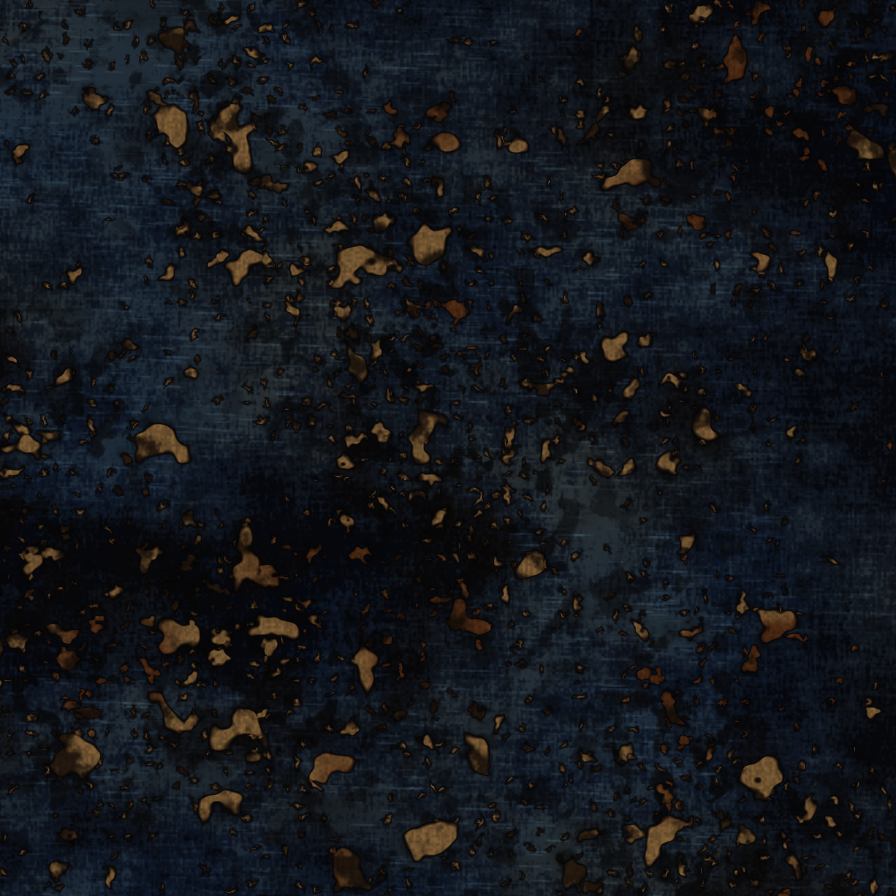
A Shadertoy shader for this texture:

```glsl
#define DEEP vec3(0.022, 0.029, 0.050)
#define NAVY vec3(0.058, 0.086, 0.132)
#define SLATE vec3(0.138, 0.180, 0.212)
#define SOOT vec3(0.020, 0.018, 0.020)
#define UMBER vec3(0.120, 0.075, 0.045)
#define RUST vec3(0.230, 0.105, 0.040)
#define TAN vec3(0.430, 0.320, 0.185)
#define CHIP_COVER 0.62
#define STREAK_GAIN 0.55
#define GRAIN_GAIN 0.60

float hash(vec2 p) {
    vec3 q = fract(p.xyx * 0.1031);
    q += dot(q, q.yzx + 33.33);
    return fract((q.x + q.y) * q.z);
}

float noise(vec2 p) {
    vec2 i = floor(p), f = fract(p);
    f = f * f * (3.0 - 2.0 * f);
    return mix(mix(hash(i), hash(i + vec2(1, 0)), f.x),
               mix(hash(i + vec2(0, 1)), hash(i + vec2(1, 1)), f.x), f.y);
}

float fbm(vec2 p) {
    float sum = 0.0, amp = 0.5;
    for (int i = 0; i < 5; i++) {
        sum += amp * noise(p);
        p = mat2(1.6, 1.2, -1.2, 1.6) * p + 17.3;
        amp *= 0.5;
    }
    return sum / 0.97;
}

// Where wear gathers: 0 in sound paint, 1 in battered areas
float wear(vec2 p) {
    return smoothstep(0.25, 0.8, noise(p * 4.0 + 41.0) * 0.7 + noise(p * 9.0 + 7.0) * 0.3);
}

// Signed distance to scattered, ragged flakes
float flakes(vec2 p, float cells, float size, float seed) {
    vec2 k = p * 0.75 / size + seed;
    vec2 w = p + size * 1.3 * (vec2(noise(k), noise(k + 31.7)) - 0.5)
               + size * 0.6 * (vec2(noise(k * 2.7), noise(k * 2.7 + 53.1)) - 0.5);
    vec2 cell = floor(p * cells);
    float d = 1.0;
    for (int y = -1; y <= 1; y++)
    for (int x = -1; x <= 1; x++) {
        vec2 id = cell + vec2(x, y);
        vec2 key = id + seed;
        vec2 centre = (id + 0.15 + 0.7 * vec2(hash(key + 11.3), hash(key + 27.9))) / cells;
        if (hash(key + 3.7) > CHIP_COVER * (0.12 + wear(centre))) continue;
        float turn = 6.2832 * hash(key + 61.1);
        float radius = size * mix(0.4, 1.0, hash(key + 83.5));
        vec2 q = mat2(cos(turn), sin(turn), -sin(turn), cos(turn)) * (w - centre);
        d = min(d, length(q * vec2(0.85, 1.5)) - radius);
    }
    return d;
}

// Short, thin horizontal scratches
float scratches(vec2 p, vec2 cells, float seed) {
    p.y += 0.025 * p.x;
    float row = floor(p.y * cells.y);
    float x = p.x * cells.x + 9.0 * hash(vec2(row, seed));
    float h = hash(vec2(floor(x), row + seed));
    float len = mix(0.25, 0.5, hash(vec2(row + seed, floor(x) + 5.0)));
    float along = 1.0 - smoothstep(len * 0.5, len, abs(fract(x) - 0.5));
    float across = 1.0 - smoothstep(0.1, 0.5, abs(fract(p.y * cells.y) - 0.5));
    return along * across * smoothstep(0.78, 1.0, h);
}

void mainImage(out vec4 fragColor, in vec2 fragCoord) {
    vec2 uv = fragCoord / iResolution.y;
    float worn = wear(uv);

    // Painted cloth: broad patches, vertical fibres, brushed rows, fine grain
    float patches = fbm(uv * vec2(3.0, 5.5) + 3.0);
    float mottle = fbm(uv * 24.0 + 60.0);
    float fibre = noise(uv * vec2(400.0, 80.0));
    float brushed = noise(uv * vec2(28.0, 300.0) + 90.0);
    float grain = noise(uv * 330.0 + 15.0);
    float tone = 0.53 + 1.7 * (patches - 0.5) + 0.65 * (mottle - 0.5) - 0.16 * worn
               + GRAIN_GAIN * (0.5 * fibre + 0.4 * brushed + 0.6 * grain - 0.75);
    vec3 col = mix(DEEP, NAVY, smoothstep(0.05, 0.5, tone));
    col = mix(col, SLATE, smoothstep(0.45, 0.95, tone));
    float hue = noise(uv * 6.0 + 22.0) - 0.5;
    col *= 1.0 + hue * vec3(-0.35, -0.05, 0.25);

    // Pale scratches
    float scratch = scratches(uv, vec2(20.0, 240.0), 4.0)
                  + 0.7 * scratches(uv + 0.37, vec2(32.0, 310.0), 71.0);
    col += STREAK_GAIN * scratch * vec3(0.11, 0.155, 0.18) * smoothstep(0.3, 0.65, patches);

    // Black grime and pitting in battered areas
    float pits = smoothstep(0.54, 0.68, fbm(uv * 46.0 + 130.0));
    col = mix(col, SOOT, pits * (0.25 + 0.5 * worn));
    float grime = smoothstep(0.5, 0.75, fbm(uv * 13.0 + 200.0)) * worn;
    col = mix(col, mix(SOOT, UMBER, 0.35 * grain), 0.75 * grime);

    // Chips in three sizes, with soft soot around each
    float large = flakes(uv, 9.0, 0.025, 5.0);
    float medium = flakes(uv, 22.0, 0.0105, 140.0);
    float small = flakes(uv, 52.0, 0.0044, 310.0);
    float d = min(large, min(medium, small));
    float halo = exp(-max(min(large, medium), 0.0) / 0.009);
    col = mix(col, SOOT, 0.6 * halo * smoothstep(0.3, 0.65, mottle));
    col = mix(col, SOOT, 0.8 * (1.0 - smoothstep(0.001, 0.0045, d)));

    // Bare material: tan heart, umber edge, rusty and sooty stains
    float stain = fbm(uv * 30.0 + 250.0);
    vec3 bare = mix(UMBER, TAN, smoothstep(0.0, 0.0045, -d));
    bare = mix(bare, RUST, 0.8 * smoothstep(0.55, 0.75, noise(uv * 8.0 + 300.0)));
    bare = mix(bare, UMBER * 0.6, 0.85 * smoothstep(0.48, 0.66, stain));
    bare *= 0.75 + 0.3 * grain + 0.2 * fibre;
    float edge = max(0.0012, 0.75 / iResolution.y);
    col = mix(col, bare, 1.0 - smoothstep(-edge, edge, d));

    fragColor = vec4(clamp(col, 0.0, 1.0), 1.0);
}
```
